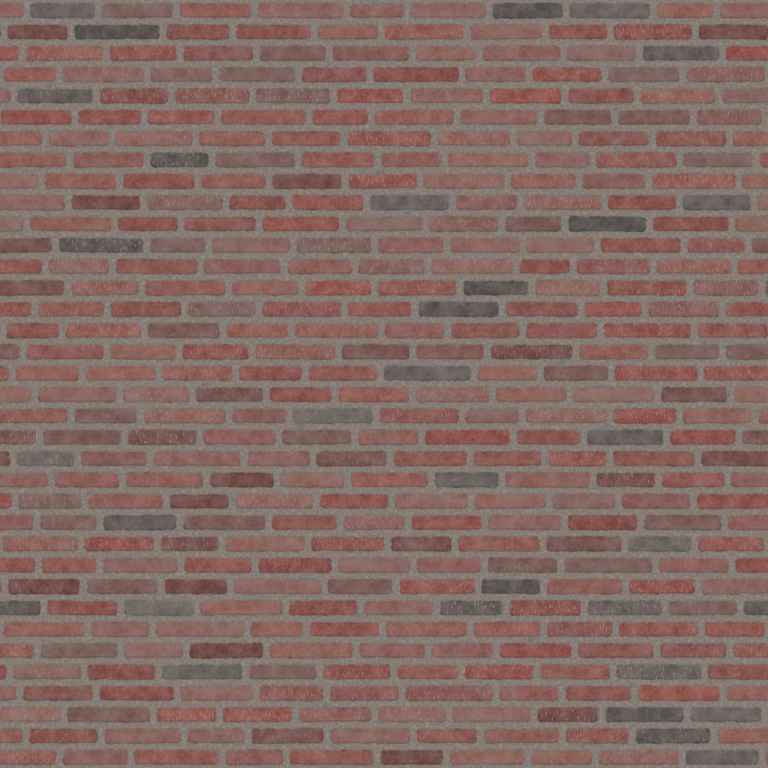
This texture is drawn by a WebGL 2 fragment shader. Its source:

```glsl
#version 300 es
precision highp float;

uniform vec2 u_resolution;
out vec4 fragColor;

const vec2 GRID = vec2(10.0, 36.0);        // bricks across, courses up
const vec2 JOINT = vec2(0.0105, 0.0094);   // mortar widths, canvas units
const float JOINT_SHIFT = 0.26;            // variation of brick length
const float CORNER = 0.0042;
const float EDGE_SOFT = 0.0012;
const float EDGE_WOBBLE = 0.0010;
const float DUST = 0.62;                   // mortar film on the brick faces
const float GRAIN = 0.11;
const vec3 MORTAR = vec3(0.54, 0.50, 0.475);
const vec3 MORTAR_DARK = vec3(0.46, 0.445, 0.425);
const vec3 RED = vec3(0.575, 0.325, 0.31);
const vec3 ORANGE = vec3(0.60, 0.355, 0.31);
const vec3 BROWN = vec3(0.44, 0.29, 0.27);
const vec3 CHARCOAL = vec3(0.36, 0.335, 0.325);
const vec3 CHALK = vec3(0.64, 0.55, 0.51);
const vec3 BLUE_STAIN = vec3(0.40, 0.49, 0.52);

float hash(vec2 p) {
  vec3 q = fract(p.xyx * vec3(0.1031, 0.1030, 0.0973));
  q += dot(q, q.yzx + 33.33);
  return fract((q.x + q.y) * q.z);
}

// Distance to the nearest scattered point
float cellular(vec2 p) {
  vec2 cell = floor(p);
  float nearest = 2.0;
  for (int y = -1; y <= 1; y++) {
    for (int x = -1; x <= 1; x++) {
      vec2 c = cell + vec2(x, y);
      vec2 point = c + vec2(hash(c), hash(c + 57.3));
      nearest = min(nearest, distance(p, point));
    }
  }
  return nearest;
}

// Layered cellular noise, centred near zero
float mottle(vec2 p) {
  float sum = 0.0, amp = 0.55;
  for (int i = 0; i < 3; i++) {
    sum += amp * (cellular(p) - 0.5);
    p = mat2(1.6, 1.2, -1.2, 1.6) * p + 17.0;
    amp *= 0.6;
  }
  return sum;
}

float waves(vec2 p) {
  return (sin(p.x + 1.7 * sin(p.y)) + sin(p.x * 2.3 - p.y * 1.9)
        + sin(p.y * 2.7 + p.x * 0.6)) / 3.0;
}

float jointAt(float i, float row) {
  return i + JOINT_SHIFT * hash(vec2(mod(i, GRID.x), row + 80.0));
}

// Signed distance to the brick; also yields its id
float brickDistance(vec2 uv, out vec2 id, out vec2 local) {
  float row = floor(uv.y * GRID.y);
  float offset = 0.5 * mod(row, 2.0) + 0.35 * hash(vec2(row, 9.0));
  float x = uv.x * GRID.x + offset;
  float i = floor(x);
  if (x < jointAt(i, row)) i -= 1.0;
  float left = jointAt(i, row), right = jointAt(i + 1.0, row);
  id = vec2(mod(i, GRID.x), row);

  vec2 size = vec2((right - left) / GRID.x, 1.0 / GRID.y);
  local = vec2((x - 0.5 * (left + right)) / GRID.x,
               (fract(uv.y * GRID.y) - 0.5) / GRID.y);
  local.y += local.x * 0.018 * (hash(id + 21.0) - 0.5);
  vec2 halfSize = 0.5 * (size - JOINT);
  halfSize.y -= 0.0008 * (hash(id + 31.0) - 0.5);
  vec2 q = abs(local) - halfSize + CORNER;
  return length(max(q, 0.0)) + min(max(q.x, q.y), 0.0) - CORNER;
}

vec3 brickTone(vec2 id) {
  float kind = hash(id + 3.0);
  vec3 tone = mix(RED, ORANGE, hash(id + 11.0));
  tone = mix(tone, BROWN, 0.55 * hash(id + 41.0) * hash(id + 47.0));
  if (kind > 0.78) tone = mix(tone, BROWN, 0.85);
  if (kind > 0.93) tone = CHARCOAL;
  return tone;
}

void main() {
  vec2 uv = gl_FragCoord.xy / u_resolution;
  float pixel = 1.0 / min(u_resolution.x, u_resolution.y);
  vec2 id, local;
  float d = brickDistance(uv, id, local);
  float blotch = mottle(uv * 45.0);
  float grain = cellular(uv * 230.0) - 0.5;
  d += EDGE_WOBBLE * (0.5 * waves(uv * 260.0) + 2.0 * blotch);

  // Mortar with darker damp patches and a shade beside the bricks
  float damp = smoothstep(0.12, 0.45, blotch + 0.15 * waves(uv * 31.0));
  vec3 mortar = mix(MORTAR, MORTAR_DARK, 0.75 * damp) + 0.8 * GRAIN * grain;
  mortar *= 1.0 - 0.09 * exp(-max(d, 0.0) / 0.0015);

  // Brick face: uneven firing, dust film, chalky runs
  vec3 face = brickTone(id) * (1.0 + 0.28 * blotch + 1.5 * GRAIN * grain);
  float film = hash(id + 71.0) * 0.75 + 0.16 + 0.7 * blotch + 0.12 * waves(uv * 70.0);
  face = mix(face, MORTAR, DUST * clamp(film, 0.0, 1.0));
  float run = 1.0 - smoothstep(0.08, 0.24, cellular(uv * vec2(190.0, 65.0)));
  run *= smoothstep(0.35, 0.9, hash(id + 91.0) + 0.5 * blotch);
  face = mix(face, CHALK, 0.5 * run);
  face *= 1.0 - 0.13 * smoothstep(-0.0030, 0.0, d) * smoothstep(0.003, -0.006, local.y);

  float soft = max(EDGE_SOFT, pixel);
  vec3 color = mix(face, mortar, smoothstep(-soft, soft, d));

  // Rare bluish drips
  float drip = 1.0 - smoothstep(0.04, 0.14, cellular(uv * vec2(34.0, 13.0)));
  color = mix(color, BLUE_STAIN, 0.4 * drip * smoothstep(0.1, 0.4, blotch + 0.1));
  fragColor = vec4(color, 1.0);
}
```
